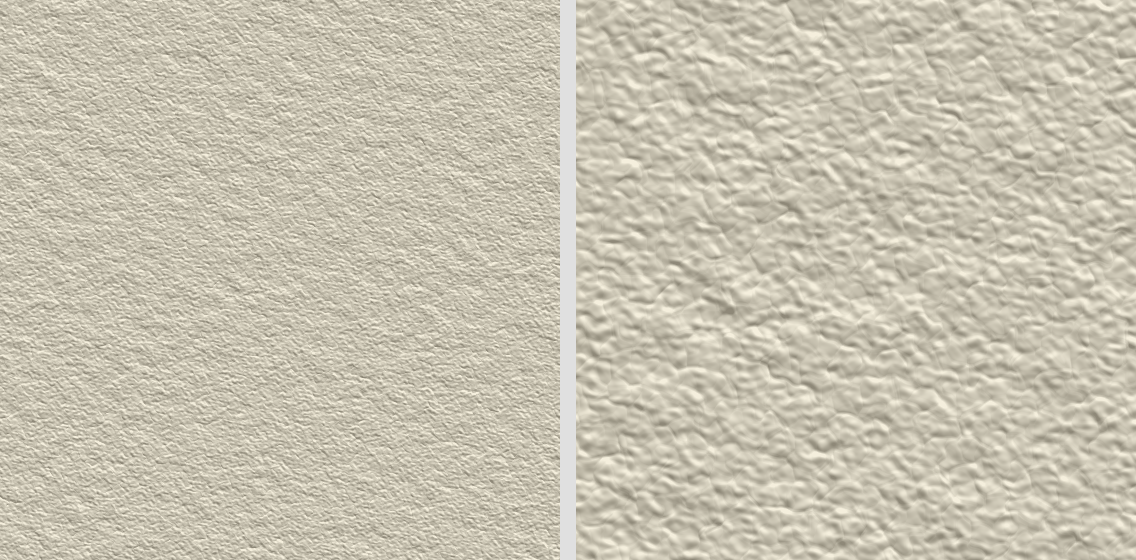
Left, the full canvas; right, a detail of the centre.
Give the GLSL for this texture, as a Shadertoy shader.

```glsl
// Rough cream stucco: a height field of faint swells, ragged cellular lumps and strong grit,
// lit by a raking light from the upper right. The slope toward that light sets the tone,
// so each lump has a pale upper face and a dark lower edge.

const vec3  PLASTER     = vec3(0.782, 0.760, 0.692);
const vec3  TONE_TINT   = vec3(1.0, 1.0, 0.98);
const vec2  LIGHT_DIR   = vec2(0.27, 0.96);
const float CONTRAST    = 0.081;
const float SLOPE_STEP  = 0.0010;  // half width of the slope sample
const float STRETCH     = 0.80;    // below 1 lengthens lumps across the light
const float WARP        = 0.0075;  // raggedness of the lump outlines
const float WARP_FREQ   = 150.0;
const float SWELL_FREQ  = 48.0;
const float LUMP_FREQ   = 76.0;
const float PEBBLE_FREQ = 150.0;
const float GRIT_FREQ   = 250.0;
const float SWELL_SLOPE  = 0.62;
const float LUMP_SLOPE   = 0.60;
const float PEBBLE_SLOPE = 0.72;
const float GRIT_SLOPE   = 2.10;

// Two random values in 0..1 for an integer cell
vec2 hash2(vec2 cell) {
    uvec2 q = uvec2(ivec2(cell)) * uvec2(1597u, 3812u) + uvec2(7919u, 104729u);
    q = q * 1664525u + 1013904223u;
    q.x += q.y * 1664525u;
    q.y += q.x * 1664525u;
    q ^= q >> 16u;
    q.x += q.y * 1664525u;
    q.y += q.x * 1664525u;
    q ^= q >> 16u;
    return vec2(q & 65535u) / 65535.0;
}

// Smooth noise, two independent channels
vec2 noise2(vec2 p) {
    vec2 cell = floor(p);
    vec2 f = fract(p);
    vec2 u = f * f * (3.0 - 2.0 * f);
    vec2 low  = mix(hash2(cell), hash2(cell + vec2(1, 0)), u.x);
    vec2 high = mix(hash2(cell + vec2(0, 1)), hash2(cell + vec2(1, 1)), u.x);
    return mix(low, high, u.y);
}

// Rounded domes with creased valleys between them
float domes(vec2 p) {
    vec2 cell = floor(p);
    vec2 f = fract(p);
    float nearest = 4.0;
    for (int y = -1; y <= 1; y++) {
        for (int x = -1; x <= 1; x++) {
            vec2 offset = vec2(x, y);
            vec2 d = offset + hash2(cell + offset) - f;
            nearest = min(nearest, dot(d, d));
        }
    }
    return 1.0 - nearest;
}

vec2 rotate(vec2 p, float angle) {
    float c = cos(angle), s = sin(angle);
    return vec2(c * p.x - s * p.y, s * p.x + c * p.y);
}

// Each layer is divided by its frequency, so its weight is a slope
float stuccoHeight(vec2 p) {
    vec2 ragged = p + WARP * (noise2(rotate(p, 0.9) * WARP_FREQ) - 0.5);
    float h = SWELL_SLOPE / SWELL_FREQ * noise2(rotate(ragged, 0.5) * SWELL_FREQ).x;
    h += LUMP_SLOPE / LUMP_FREQ * domes(ragged * LUMP_FREQ + 17.0);
    h += PEBBLE_SLOPE / PEBBLE_FREQ * domes(rotate(ragged, 1.1) * PEBBLE_FREQ + 43.0);
    h += GRIT_SLOPE / GRIT_FREQ * noise2(rotate(p, 0.7) * GRIT_FREQ + 71.0).x;
    return h;
}

void mainImage(out vec4 fragColor, in vec2 fragCoord) {
    vec2 uv = fragCoord / iResolution.y;

    // Axes across and along the light
    vec2 toLight = normalize(LIGHT_DIR);
    vec2 across = vec2(toLight.y, -toLight.x);
    vec2 p = vec2(dot(uv, across) * STRETCH, dot(uv, toLight));

    // Slope toward the light
    vec2 stepToLight = vec2(0.0, SLOPE_STEP);
    float slope = (stuccoHeight(p - stepToLight) - stuccoHeight(p + stepToLight))
                / (2.0 * SLOPE_STEP);
    float tone = clamp(slope, -2.8, 2.2);

    fragColor = vec4(PLASTER + CONTRAST * tone * TONE_TINT, 1.0);
}
```
